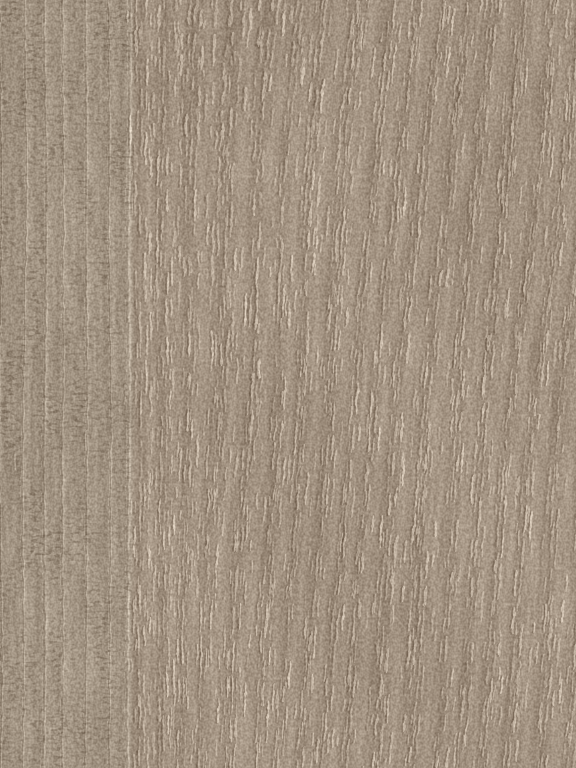
A Shadertoy shader for this texture:

```glsl
// Pale taupe wood veneer: a straight ridged strip on the left, then slanting
// growth bands with short light pores, each beside a thin dark groove.
// Pores are jittered dashes in grain-aligned cells; the rest is gradient noise.

const vec3 BASE_COLOUR = vec3(0.628, 0.566, 0.499);
const vec3 TONE_TINT = vec3(0.97, 1.0, 1.0);
const float STRIP_EDGE = 0.23;
const float TAU = 6.28318;

float hash(vec2 p) {
    vec3 q = fract(vec3(p.xyx) * 0.1031);
    q += dot(q, q.yzx + 33.33);
    return fract((q.x + q.y) * q.z);
}

vec2 gradientAt(vec2 cell) {
    float angle = TAU * hash(cell);
    return vec2(cos(angle), sin(angle));
}

float gradientNoise(vec2 p) {
    vec2 i = floor(p), f = fract(p);
    vec2 u = f * f * f * (f * (f * 6.0 - 15.0) + 10.0);
    vec2 e = vec2(1.0, 0.0);
    float low = mix(dot(gradientAt(i), f), dot(gradientAt(i + e), f - e), u.x);
    float high = mix(dot(gradientAt(i + e.yx), f - e.yx),
                     dot(gradientAt(i + e.xx), f - e.xx), u.x);
    return mix(low, high, u.y);
}

// Straight on the left, leaning to the right further across
vec2 grainSpace(vec2 p) {
    float slant = 0.085 * smoothstep(0.2, 0.6, p.x);
    float warp = 0.007 * gradientNoise(p * vec2(4.0, 2.5) + 7.0);
    float wobble = 0.003 * gradientNoise(p * vec2(40.0, 48.0));
    return vec2(p.x - slant * (p.y - 0.667) + warp + wobble, p.y);
}

float bandPhase(vec2 g) {
    return g.x * 21.0 + 0.8 * gradientNoise(g * vec2(7.0, 0.8) + 3.0);
}

// Pores crowd along growth bands, and fill the zone next to the strip
float poreChance(vec2 g) {
    float cluster = pow(0.5 + 0.5 * cos(TAU * bandPhase(g)), 2.0);
    float crowded = 1.0 - smoothstep(0.3, 0.52, g.x);
    float chance = mix(0.1 + 0.8 * cluster, 0.38 + 0.35 * cluster, crowded);
    return chance * smoothstep(STRIP_EDGE - 0.01, STRIP_EDGE + 0.02, g.x);
}

// One tapered dash per cell; cell is its size, halfWidth the dash radius
float pores(vec2 g, vec2 cell, float halfWidth, float soft, float seed) {
    float column = floor(g.x / cell.x);
    float shift = hash(vec2(column, seed)) * cell.y;
    float row = floor((g.y + shift) / cell.y);
    vec2 id = vec2(column, row) + seed;
    vec2 middle = (vec2(column, row) + 0.5) * cell - vec2(0.0, shift);
    float present = step(hash(id + 11.3), poreChance(middle));
    float halfLength = cell.y * mix(0.22, 0.49, hash(id + 23.7));
    float spare = cell.x * 0.5 - halfWidth;
    middle.x += (hash(id + 37.1) - 0.5) * 1.4 * spare;
    middle.y += (hash(id + 51.9) - 0.5) * (cell.y - 2.0 * halfLength);
    float t = (g.y - middle.y) / halfLength;
    float ragged = 0.85 + 1.1 * gradientNoise(g * vec2(90.0, 120.0) + seed);
    float radius = halfWidth * sqrt(max(0.0, 1.0 - t * t * t * t)) * ragged;
    float ink = 1.0 - smoothstep(-soft, soft, abs(g.x - middle.x) - radius);
    float inside = 1.0 - smoothstep(0.9, 1.0, abs(t));
    return present * ink * inside * mix(0.45, 1.0, hash(id + 67.3));
}

float allPores(vec2 g, float soft) {
    float broad = pores(g, vec2(0.0092, 0.066), 0.0020, soft, 5.0);
    float fine = pores(g + 0.004, vec2(0.0074, 0.040), 0.0014, soft, 91.0);
    return max(broad, 0.85 * fine);
}

float thinLine(float offset, float halfWidth, float soft) {
    return 1.0 - smoothstep(halfWidth - soft, halfWidth + soft, abs(offset));
}

// Ridges with a light crest, a dark groove and small crosswise flecks
float ridgedStrip(vec2 g, float spacing, float soft) {
    float ridge = g.x + 0.014 * gradientNoise(vec2(g.x * 24.0, g.y * 0.4));
    float across = fract(ridge / spacing + 0.06) * spacing;
    float broken = 0.65 + 1.1 * gradientNoise(g * vec2(30.0, 22.0));
    float crest = thinLine(across - 0.0058, 0.0012, soft) * broken;
    float groove = thinLine(across - 0.0026, 0.0017, soft) * (1.3 - 0.5 * broken);
    float mottle = gradientNoise(g * vec2(75.0, 190.0) + 19.0);
    float patches = 0.55 + 1.1 * gradientNoise(g * vec2(25.0, 9.0));
    float flecks = smoothstep(0.0, 0.3, mottle) * clamp(patches, 0.0, 1.0);
    float slope = 0.07 * (0.5 - across / spacing);
    return slope + 0.085 * crest - 0.08 * groove - 0.09 * flecks;
}

void mainImage(out vec4 fragColor, in vec2 fragCoord) {
    vec2 p = fragCoord / iResolution.x;
    float soft = max(0.0006, 0.45 / iResolution.x);
    vec2 g = grainSpace(p);
    float strip = 1.0 - smoothstep(STRIP_EDGE - 0.006, STRIP_EDGE + 0.006, g.x);

    // Growth bands, long fibres and pressed surface grain
    float bands = -0.025 * cos(TAU * bandPhase(g) + 0.9) * (1.0 - strip);
    float fibres = 0.065 * gradientNoise(g * vec2(130.0, 9.0));
    float grain = 0.085 * gradientNoise(p * vec2(190.0, 125.0))
                + 0.105 * gradientNoise(p * vec2(283.0, 241.0) + 41.0);
    float clouds = 0.04 * gradientNoise(p * vec2(3.0, 2.0) + 13.0);
    float tone = bands + fibres + grain + clouds;

    // Left strip, its bright border, then pores over their grooves
    tone += strip * (0.024 + ridgedStrip(g, 0.037, soft));
    float border = 0.6 + 0.8 * gradientNoise(vec2(7.0, g.y * 12.0));
    tone += 0.06 * border * thinLine(g.x - STRIP_EDGE + 0.008, 0.004, 0.003);
    float light = allPores(g, soft);
    float groove = allPores(g + vec2(0.0032, 0.001), soft) * (1.0 - light);
    tone += 0.18 * light - 0.095 * groove;
    tone -= 0.04 * (1.0 - smoothstep(0.0, 0.03, p.x));

    vec3 colour = BASE_COLOUR + TONE_TINT * tone;
    colour += strip * vec3(-0.007, 0.0, 0.0);
    fragColor = vec4(clamp(colour, 0.0, 1.0), 1.0);
}
```
